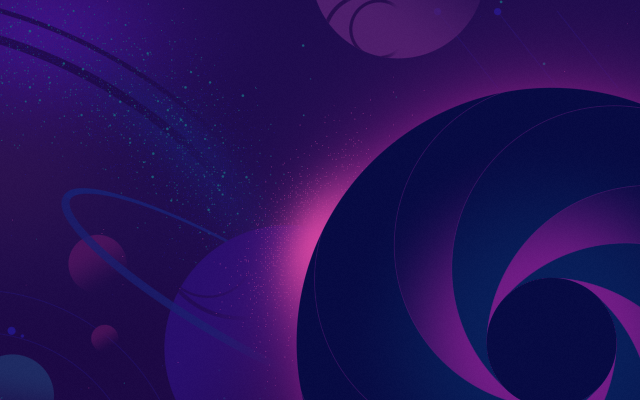
Write a WebGL 1 fragment shader that draws this background.

```glsl
precision highp float;
uniform vec2 u_resolution;

// Lengths are fractions of the canvas height
const vec2 DISC = vec2(1.379, 0.143);
const float DISC_R = 0.6375;
const float HOLE_R = 0.1625;
const float BLADE_R = 0.406;
const float BLADE_PERIOD = 1.5708;
const float BLADE_PHASE = 1.196;
const float BLADE_HALF = 0.323;
const vec2 HOTSPOT = vec2(0.775, 0.396);
const vec2 ARM = vec2(-0.3625, -0.29);
const float ARM_R = 1.244;
const vec2 GIANT = vec2(0.719, 0.129);
const float GIANT_R = 0.308;
const vec2 RING = vec2(0.604, 0.254);
const vec2 RING_AXES = vec2(0.504, 0.108);
const vec2 RING_DIR = vec2(0.866, -0.5);
const vec2 MOON = vec2(0.996, 1.071);
const float MOON_R = 0.217;
const vec2 ORBIT = vec2(-0.0625, -0.25);
const vec3 SPACE = vec3(0.115, 0.048, 0.30);
const vec3 VIOLET = vec3(0.24, 0.07, 0.51);
const vec3 PLUM = vec3(0.18, 0.075, 0.31);
const vec3 SHADOW = vec3(0.11, 0.035, 0.27);
const vec3 TEAL = vec3(0.09, 0.42, 0.50);
const vec3 ORBIT_BLUE = vec3(0.14, 0.09, 0.55);
const vec3 RING_BLUE = vec3(0.10, 0.12, 0.43);
const vec3 RIM_GLOW = vec3(0.43, 0.10, 0.47);
const vec3 PINK = vec3(0.80, 0.26, 0.62);
const vec3 NAVY = vec3(0.03, 0.043, 0.265);
const vec3 BLADE_BLUE = vec3(0.035, 0.145, 0.38);
const vec3 BLADE_PURPLE = vec3(0.44, 0.11, 0.52);
float px;

float hash(vec2 p) {
  vec3 q = fract(p.xyx * 0.1031);
  q += dot(q, q.yzx + 33.33);
  return fract((q.x + q.y) * q.z);
}
float gauss(float x) { return exp(-x * x); }
float blob(vec2 p, vec2 c, vec2 size) { return gauss(length((p - c) / size)); }
float fill(float d) { return 1.0 - smoothstep(-px, px, d); }
float stroke(float d, float halfWidth) { return fill(abs(d) - halfWidth); }
float circle(vec2 p, vec2 c, float r) { return length(p - c) - r; }
float before(float x, float a, float b) { return 1.0 - smoothstep(a, b, x); }
float segment(vec2 p, vec2 a, vec2 b) {
  vec2 ab = b - a;
  return length(p - a - ab * clamp(dot(p - a, ab) / dot(ab, ab), 0.0, 1.0));
}

// One random dot per grid cell, present with the given probability
float speckle(vec2 p, float cells, float density) {
  vec2 id = floor(p * cells);
  vec2 c = 0.3 + 0.4 * vec2(hash(id + 17.0), hash(id + 53.0));
  float r = 0.12 + 0.16 * hash(id + 91.0);
  return fill(circle(fract(p * cells), c, r) / cells) * step(hash(id), density);
}

// Disc lit from one side, fading out on the other
vec3 planet(vec3 base, vec3 tint, vec2 p, vec2 c, float r, vec2 light) {
  return mix(base, tint, fill(circle(p, c, r)) * smoothstep(-0.9, 0.7, dot((p - c) / r, light)));
}

vec3 sky(vec2 p) {
  vec3 col = mix(SHADOW, SPACE, smoothstep(0.1, 0.5, p.y));
  col = mix(col, PLUM, 0.8 * blob(p, vec2(0.0, 0.58), vec2(0.3, 0.25)));
  col = mix(col, VIOLET, blob(p, vec2(0.1, 0.93), vec2(0.32, 0.2)));
  // Galaxy arm: haze, dark lanes, stars
  float arm = circle(p, ARM, ARM_R);
  col = mix(col, RING_BLUE, 0.5 * gauss(arm / 0.07) * gauss((p.x - 0.45) / 0.2));
  float lanes = max(stroke(arm, 0.011), stroke(arm - 0.07, 0.006));
  col = mix(col, SHADOW, 0.8 * lanes * before(p.x, 0.3, 0.66));
  float zone = gauss((arm - 0.015) / 0.14) * before(p.x, 0.45, 0.75);
  col = mix(col, ORBIT_BLUE, 0.6 * speckle(p, 230.0, 0.35 * zone));
  col = mix(col, TEAL, 0.55 * speckle(p, 150.0, 0.16 * zone));
  col = mix(col, TEAL, 0.8 * speckle(p, 85.0, 0.06 * zone));
  // Orbits and satellites
  float lines = min(abs(circle(p, ORBIT, 0.525)), abs(circle(p, ORBIT, 0.42)));
  float dots = min(circle(p, vec2(0.029, 0.173), 0.01), circle(p, vec2(0.056, 0.16), 0.004));
  for (int i = 0; i < 3; i++) {
    vec2 a = vec2(1.094 + 0.15 * float(i), 0.971);
    lines = min(lines, segment(p, a, a + vec2(0.15, -0.19)));
    if (i < 2) dots = min(dots, circle(p, a, 0.009));
  }
  col = mix(col, ORBIT_BLUE, 0.4 * stroke(lines, 0.001));
  return mix(col, ORBIT_BLUE, 0.85 * fill(dots));
}

vec3 planets(vec3 col, vec2 p) {
  vec2 light = vec2(-0.5, 0.86);
  col = planet(col, vec3(0.28, 0.075, 0.36), p, vec2(0.244, 0.34), 0.073, light);
  col = planet(col, vec3(0.27, 0.07, 0.34), p, vec2(0.262, 0.154), 0.034, light);
  col = planet(col, vec3(0.12, 0.17, 0.39), p, vec2(0.031, 0.01), 0.104, -light.yx * vec2(-0.2, -2.0) * vec2(1.0, -1.0));
  col = planet(col, vec3(0.30, 0.12, 0.42), p, MOON, MOON_R, vec2(-0.6, -0.8));
  float marks = stroke(circle(p, vec2(0.948, 0.927), 0.071), 0.004) * before(p.x, 0.96, 1.0);
  marks = max(marks, stroke(circle(p, vec2(0.917, 0.906), 0.106), 0.005) * before(p.x, 0.86, 0.9));
  col = mix(col, SHADOW, 0.8 * marks * fill(circle(p, MOON, MOON_R)));
  // Tilted ring, behind and in front of the giant
  vec2 q = vec2(dot(p - RING, RING_DIR), dot(p - RING, vec2(-RING_DIR.y, RING_DIR.x)));
  float k = length(q / RING_AXES);
  float d = k * (k - 1.0) / max(length(q / (RING_AXES * RING_AXES)), 0.001);
  float ring = stroke(d, mix(0.01, 0.0035, smoothstep(-0.02, 0.1, q.y))) * before(p.x, 0.5, 0.74);
  col = mix(col, RING_BLUE, ring * step(0.0, q.y));
  col = planet(col, vec3(0.155, 0.055, 0.43), p, GIANT, GIANT_R, vec2(-0.75, 0.66));
  marks = stroke(circle(p, vec2(0.52, 0.375), 0.117), 0.003);
  marks = max(marks, stroke(circle(p, vec2(0.604, 0.417), 0.2125), 0.005)) * before(p.x, 0.5, 0.66);
  col = mix(col, SHADOW, 0.6 * marks * fill(circle(p, GIANT, GIANT_R)) * before(p.y, 0.36, 0.39));
  return mix(col, RING_BLUE, 0.8 * ring * step(q.y, 0.0));
}

// Blades: equal circles tangent to the hole, turned about its centre
vec3 blades(vec2 v) {
  float rho = max(length(v), 0.001), arm = BLADE_R - HOLE_R;
  float c = clamp((rho * rho + arm * arm - BLADE_R * BLADE_R) / (2.0 * rho * arm), -1.0, 1.0);
  float turn = atan(v.y, v.x) - acos(c) - BLADE_PHASE + 0.5 * BLADE_PERIOD;
  turn = abs(mod(turn, BLADE_PERIOD) - 0.5 * BLADE_PERIOD);
  float edge = (turn - BLADE_HALF) * arm * rho * sqrt(1.0 - c * c) / BLADE_R;
  float glow = before(rho, HOLE_R, 0.54);
  vec3 purple = mix(NAVY, BLADE_PURPLE, pow(glow, 1.4));
  vec3 col = mix(mix(NAVY, BLADE_BLUE, glow * 0.75), purple, fill(edge));
  col = mix(col, BLADE_PURPLE, 0.45 * stroke(edge, 0.0008));
  return mix(col, NAVY, fill(rho - HOLE_R));
}

void main() {
  vec2 p = gl_FragCoord.xy / u_resolution.y;
  px = 0.75 / u_resolution.y;
  vec3 col = planets(sky(p), p);
  // Rim light, hot spot and dust
  float rim = max(circle(p, DISC, DISC_R), 0.0);
  float along = dot(p - HOTSPOT, vec2(0.386, 0.922));
  col = mix(col, RIM_GLOW, 0.75 * exp(-rim / 0.085));
  col = mix(col, PINK, gauss(rim / 0.085) * gauss(along / 0.17));
  float dust = gauss((rim - 0.06) / 0.08) * gauss(along / 0.2);
  col = mix(col, PINK, 0.45 * speckle(p, 210.0, 0.4 * dust));
  col = mix(col, blades(p - DISC), fill(circle(p, DISC, DISC_R)));
  col += (hash(floor(p * 480.0)) - 0.5) * 0.014;
  gl_FragColor = vec4(col, 1.0);
}
```
